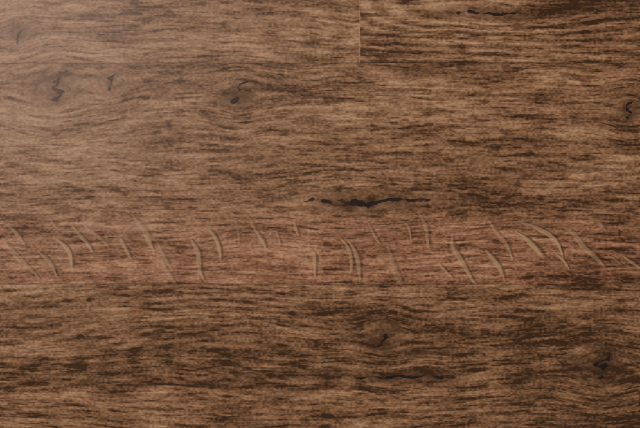
Reproduce this texture procedurally as a WebGL 2 fragment shader.

```glsl
#version 300 es
precision highp float;
// Brown oak floor planks with fine grain, knots, cracks and pale ray flecks.
uniform vec2 u_resolution;
out vec4 outColor;

const float PLANK_HEIGHT = 0.516;
const float PLANK_LENGTH = 2.6;
const vec2 PLANK_ORIGIN = vec2(-0.06, 0.336);
const float ROW_SHIFT = 0.9;
const vec3 DARK = vec3(0.225, 0.15, 0.095);
const vec3 MID = vec3(0.465, 0.322, 0.222);
const vec3 LIGHT = vec3(0.64, 0.49, 0.365);
const vec3 CHAR = vec3(0.11, 0.09, 0.085);
const vec3 FLECK = vec3(0.65, 0.52, 0.39);
const vec3 GLARE = vec3(0.70, 0.60, 0.55);

// Each knot: centre x, centre y, size, horizontal stretch.
const int KNOTS = 10;
const vec4 knots[KNOTS] = vec4[](
  vec4(0.557, 0.775, 0.036, 1.0), vec4(1.469, 0.742, 0.034, 1.0),
  vec4(0.898, 0.209, 0.034, 1.0), vec4(1.406, 0.146, 0.046, 1.0),
  vec4(0.133, 0.805, 0.056, 1.0), vec4(0.260, 0.814, 0.032, 0.8),
  vec4(0.050, 0.918, 0.028, 1.0), vec4(0.860, 0.528, 0.027, 5.0),
  vec4(1.140, 0.970, 0.014, 7.0), vec4(0.930, 0.120, 0.018, 7.0));

float hash(vec2 p) {
  vec3 q = fract(vec3(p.xyx) * 0.1031);
  q += dot(q, q.yzx + 33.33);
  return fract((q.x + q.y) * q.z);
}

float noise(vec2 p) {
  vec2 i = floor(p), f = fract(p);
  f = f * f * (3.0 - 2.0 * f);
  return mix(mix(hash(i), hash(i + vec2(1, 0)), f.x),
             mix(hash(i + vec2(0, 1)), hash(i + vec2(1, 1)), f.x), f.y);
}

float fbm(vec2 p) {
  float sum = 0.0, weight = 0.5;
  for (int i = 0; i < 4; i++) {
    sum += weight * noise(p);
    p = p * 2.03 + 17.3;
    weight *= 0.5;
  }
  return sum / 0.9375;
}

// Spreads the grain lines so they flow around every knot.
vec2 bendGrain(vec2 p) {
  vec2 bent = p + vec2(0.0, 0.05 * (fbm(p * vec2(2.2, 4.0)) - 0.5));
  for (int i = 0; i < KNOTS; i++) {
    vec2 d = (p - knots[i].xy) / (knots[i].z * vec2(knots[i].w, 1.0));
    bent.y -= 0.7 * d.y * knots[i].z * exp(-0.35 * dot(d, d));
  }
  return bent;
}

// Returns the soft stain (x) and the black crack (y) of one knot.
vec2 knotMask(vec2 p, vec4 knot) {
  vec2 d = (p - knot.xy) / (knot.z * vec2(knot.w, 1.0));
  d += 1.2 * (vec2(fbm(p * vec2(25, 60)), fbm(p * vec2(30, 40) + 9.0)) - 0.5);
  float ragged = noise(p * vec2(70, 120));
  vec2 upright = vec2(3.6 * d.x - 1.6 * d.y, d.y), flat_ = vec2(0.7 * d.x, 2.6 * d.y);
  float crack = length(knot.w > 1.5 ? flat_ : upright);
  return vec2(exp(-1.1 * dot(d, d)) * (0.35 + 0.65 * ragged),
              smoothstep(0.8, 0.35, crack + 0.8 * (ragged - 0.4)));
}

// Curved, tapered stroke with its long axis leaning left by an angle.
float fleckMask(vec2 p, vec2 centre, float lean, float halfLength, float width, float bend) {
  vec2 d = p - centre;
  float along = dot(d, vec2(-sin(lean), cos(lean)));
  float across = dot(d, vec2(cos(lean), sin(lean))) + bend * along * along;
  float taper = max(1.0 - along * along / (halfLength * halfLength), 0.0);
  return min(2.0 * taper, 1.0) * smoothstep(width + 0.001, 0.5 * width, abs(across) + 0.8 * width * (1.0 - taper));
}

// Ray flecks scattered along a band, steeper near the middle.
float rayFlecks(vec2 p, float bandBottom, float bandHeight) {
  float mask = 0.0;
  for (int i = 0; i < 36; i++) {
    float k = float(i), size = hash(vec2(k, 7.0));
    vec2 centre = vec2(0.043 * (k + hash(vec2(k, 1.0))),
                       bandBottom + bandHeight * hash(vec2(k, 3.0)));
    float lean = 0.1 + 0.85 * abs(centre.x - 0.72) + 0.25 * hash(vec2(k, 5.0));
    float stroke = fleckMask(p, centre, lean, 0.022 + 0.065 * size * size,
                             0.003 + 0.004 * size, mix(-1.0, 6.0, hash(vec2(k, 11.0))));
    mask = max(mask, stroke * (0.4 + 0.6 * hash(vec2(k, 9.0))));
  }
  return mask;
}

// Lightness of the wood from broad bands, growth rings, fibres and pores.
float grainTone(vec2 g, vec2 seed, float figure) {
  float bands = fbm(g * vec2(2.2, 15.0) + seed) - 0.5;
  float rings = sin(60.0 * noise(g * vec2(1.9, 6.0) + seed) + 6.0 * bands);
  float fibres = fbm(g * vec2(11.0, 120.0) + seed) - 0.5;
  float threads = noise(g * vec2(26.0, 250.0) + seed) - 0.5;
  float pores = smoothstep(0.55, 0.85, noise(g * vec2(38.0, 210.0) + seed.yx));
  return 0.57 + 0.65 * bands + figure * rings + 0.8 * fibres + 0.3 * threads - 0.28 * pores;
}

vec3 woodColor(float tone) {
  return tone < 0.5 ? mix(DARK, MID, max(2.0 * tone, 0.0))
                    : mix(MID, LIGHT, min(2.0 * tone - 1.0, 1.1));
}

void main() {
  vec2 p = gl_FragCoord.xy / u_resolution.y;

  // Staggered plank layout
  float v = (p.y - PLANK_ORIGIN.y) / PLANK_HEIGHT, row = floor(v);
  float u = (p.x - PLANK_ORIGIN.x - ROW_SHIFT * row) / PLANK_LENGTH, column = floor(u);
  float figured = step(0.5, row) * step(-0.5, column);
  vec2 seed = 31.0 * vec2(row + 3.0, column + 5.0);

  // Grain, uneven ageing and fine grit
  float tone = grainTone(bendGrain(p), seed, mix(0.08, 0.2, figured));
  tone += 0.5 * (fbm(p * vec2(2.0, 5.0) + 40.0) - 0.5) - 0.1 * figured;
  tone -= 0.22 * smoothstep(0.25, 0.0, p.y) + 0.12 * smoothstep(0.8, 1.5, p.x);
  tone += 0.4 * (noise(p * vec2(190.0, 270.0)) - 0.5);
  vec3 color = woodColor(tone);

  // Faint red band with ray flecks along the lower edge of the middle plank
  float band = smoothstep(0.334, 0.338, p.y) * smoothstep(0.58, 0.42, p.y);
  color *= mix(vec3(1.0), vec3(1.01, 0.965, 0.985), band);
  vec2 bentPoint = p + 0.022 * (vec2(noise(p * 17.0), noise(p * 19.0 + 5.0)) - 0.5);
  float shadow = rayFlecks(bentPoint - vec2(0.006, 0.0), 0.36, 0.12);
  color = mix(color, DARK, 0.45 * band * shadow);
  color = mix(color, FLECK, 0.75 * band * rayFlecks(bentPoint, 0.36, 0.12));

  // Knots and cracks
  for (int i = 0; i < KNOTS; i++) {
    vec2 mask = knotMask(p, knots[i]);
    color = mix(color, DARK, 0.75 * mask.x);
    color = mix(color, CHAR, 0.85 * mask.y);
  }

  // Dark long seams and pale end joints
  float seam = smoothstep(0.0035, 0.0005, abs(v - round(v)) * PLANK_HEIGHT);
  float joint = smoothstep(0.003, 0.0005, abs(u - round(u)) * PLANK_LENGTH);
  color = mix(color, DARK, seam * mix(0.25, 0.65, figured));
  color = mix(color, LIGHT, 0.5 * joint);

  // Hazy light from the upper left
  vec2 fromLight = vec2(p.x, 1.2 * (1.0 - p.y));
  color = mix(color, GLARE, 0.5 * exp(-2.6 * dot(fromLight, fromLight)));
  outColor = vec4(color, 1.0);
}
```
